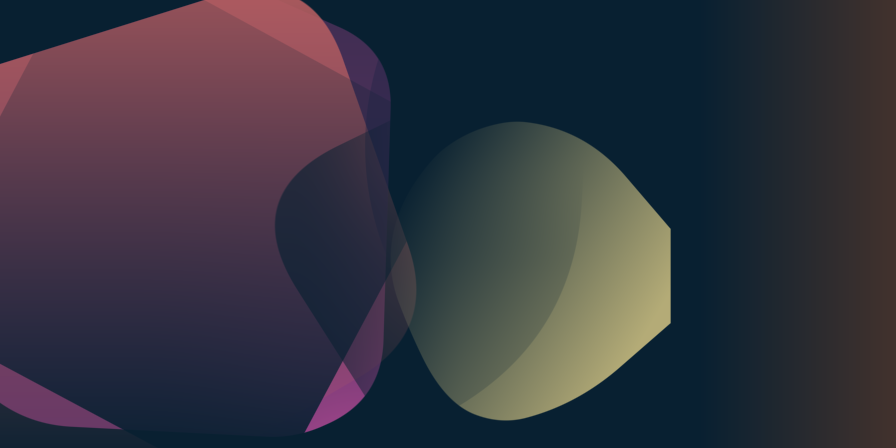
Write a Shadertoy shader that draws this background.

```glsl
// Overlapping translucent blobs on a navy ground with a warm band at the right.
// Each blob is an intersection of half-planes with rounded corners, filled by
// a linear opacity gradient. Units are canvas heights, origin at lower left.
#define NAVY   vec3(0.031, 0.125, 0.192)
#define BROWN  vec3(0.260, 0.195, 0.175)
#define CORAL  vec3(0.720, 0.370, 0.380)
#define PURPLE vec3(0.750, 0.300, 0.620)
#define OLIVE  vec3(0.740, 0.700, 0.480)
#define INDIGO vec3(0.090, 0.130, 0.260)
#define OLIVE_CUT 1.497

// Signed distance to the line a-b, positive on its left side.
float side(vec2 p, vec2 a, vec2 b) {
    return dot(p - a, normalize(vec2(a.y - b.y, b.x - a.x)));
}

// Rounded intersection of two regions.
float roundMax(float a, float b, float k) {
    float h = max(k - abs(a - b), 0.0);
    return max(a, b) + h * h / (4.0 * k);
}

float coverage(float d) {
    float w = 0.8 / iResolution.y;
    return smoothstep(w, -w, d);
}

float coralTop(vec2 p) {
    return side(p, vec2(0.0, 0.857), vec2(0.456, 1.0));
}

float coralBlob(vec2 p) {
    float d = roundMax(coralTop(p), side(p, vec2(0.742, 0.935), vec2(0.909, 0.458)), 0.22);
    return roundMax(d, side(p, vec2(0.951, 0.245), vec2(0.781, 0.146)), 0.2);
}

float purpleBlob(vec2 p) {
    float d = side(p, vec2(0.65, 0.987), vec2(0.885, 0.883));
    d = roundMax(d, side(p, vec2(0.872, 0.766), vec2(0.857, 0.271)), 0.12);
    d = roundMax(d, side(p, vec2(0.898, 0.128), vec2(0.651, 0.018)), 0.12);
    d = roundMax(d, side(p, vec2(0.677, 0.021), vec2(0.13, 0.049)), 0.03);
    d = roundMax(d, side(p, vec2(0.052, 0.042), vec2(-0.039, 0.133)), 0.08);
    return max(d, coralTop(p));
}

// Sharp-edged shade across the left blobs.
float shadePanel(vec2 p) {
    float upper = max(side(p, vec2(0.456, 1.0), vec2(0.872, 0.773)),
                      side(p, vec2(0.0, 0.74), vec2(0.073, 0.878)));
    float lower = max(side(p, vec2(0.352, 0.0), vec2(0.0, 0.188)),
                      side(p, vec2(0.906, 0.458), vec2(0.677, 0.029)));
    return max(upper, lower);
}

float shadeBlob(vec2 p) {
    float d = roundMax(side(p, vec2(0.69, 0.643), vec2(0.846, 0.719)),
                       side(p, vec2(0.807, 0.128), vec2(0.625, 0.414)), 0.25);
    float right = roundMax(side(p, vec2(1.302, 0.609), vec2(1.286, 0.323)),
                           side(p, vec2(1.146, 0.167), vec2(1.016, 0.089)), 0.25);
    return max(d, right);
}

float oliveBlob(vec2 p) {
    const float k = 0.13;
    float d = side(p, vec2(0.99, 0.727), vec2(1.224, 0.732));
    d = roundMax(d, side(p, vec2(1.354, 0.656), vec2(1.503, 0.482)), k);
    d = roundMax(d, side(p, vec2(1.503, 0.284), vec2(1.302, 0.109)), k);
    d = roundMax(d, side(p, vec2(1.25, 0.05), vec2(1.0, 0.05)), k);
    d = roundMax(d, side(p, vec2(0.997, 0.089), vec2(0.901, 0.219)), k);
    d = roundMax(d, side(p, vec2(0.885, 0.271), vec2(0.849, 0.44)), k);
    d = roundMax(d, side(p, vec2(0.849, 0.492), vec2(1.016, 0.727)), k);
    return max(d, p.x - OLIVE_CUT);
}

void mainImage(out vec4 fragColor, in vec2 fragCoord) {
    vec2 p = fragCoord / iResolution.y;

    // Ground and warm band
    vec3 color = mix(NAVY, BROWN, clamp((p.x - 1.56) / 0.44, 0.0, 1.0));

    // Purple and coral blobs
    float purple = coverage(purpleBlob(p));
    float low = 1.0 - p.y;
    float purpleAlpha = 0.3 + 0.2 * low + 0.35 * smoothstep(0.3, 0.8, p.x) * low * low * low;
    color = mix(color, PURPLE, purple * purpleAlpha);
    color = mix(color, CORAL, coverage(coralBlob(p)) * (0.05 + 0.85 * p.y));

    // Shade panel, denser toward the bottom
    float panelAlpha = 0.15 + 0.8 * pow(clamp(low, 0.0, 1.0), 1.3);
    color = mix(color, NAVY, coverage(shadePanel(p)) * panelAlpha);

    // Faint lens along the right rim of the purple blob
    float lens = coverage(length(p - vec2(1.466, 0.674)) - 0.651);
    color = mix(color, INDIGO, 0.35 * lens * purple * smoothstep(0.35, 0.55, p.y));

    // Olive blob, brighter toward the lower right
    float oliveAlpha = clamp(dot(p - vec2(0.911, 0.609), vec2(1.28, -0.77)), 0.0, 0.95);
    color = mix(color, OLIVE, coverage(oliveBlob(p)) * oliveAlpha);

    // Shade blob linking both groups
    float shadeAlpha = mix(0.65, 0.2 * (1.0 - smoothstep(0.4, 0.65, p.y)),
                           smoothstep(0.65, 1.04, p.x));
    color = mix(color, NAVY, coverage(shadeBlob(p)) * shadeAlpha);

    fragColor = vec4(color, 1.0);
}
```
